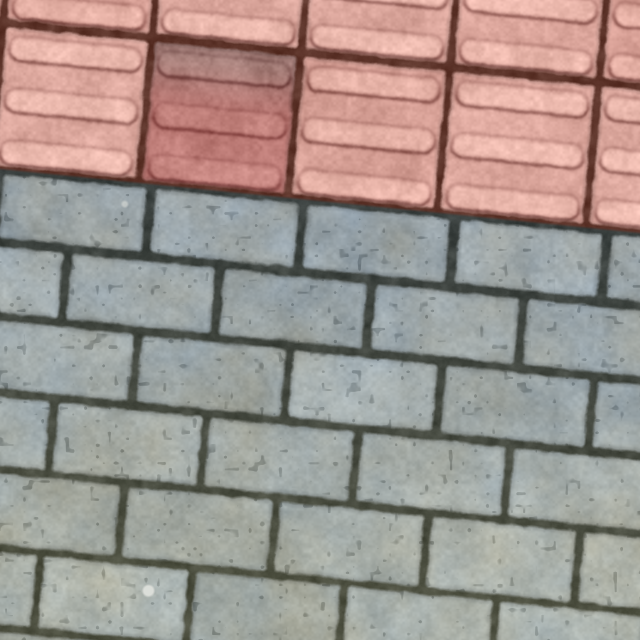
Give the GLSL for this texture, as a three.js fragment shader.

```glsl
// Tilted pavement: pink tactile tiles with raised bars above, grey running-bond bricks below.
// A sheared frame gives "across" and "down" from the border between both pavings;
// rounded-box distances cut the stones and layered value noise weathers them.
varying vec2 vUv;

const float TILT = 0.1;
const float LEAN = 0.09;
const float BORDER = 0.264;
const vec2 TILE = vec2(0.2327, 0.229);
const float BRICK_WIDTH = 0.2374;
const float BRICK_HEIGHT = 0.1133;
const float ROW_GROWTH = 0.00104;

float hash(vec2 p) {
  return fract(sin(dot(p, vec2(127.1, 311.7))) * 43758.5453);
}

float noise(vec2 p) {
  vec2 i = floor(p), f = fract(p);
  f = f * f * (3.0 - 2.0 * f);
  return mix(mix(hash(i), hash(i + vec2(1.0, 0.0)), f.x),
             mix(hash(i + vec2(0.0, 1.0)), hash(i + 1.0), f.x), f.y);
}

float fbm(vec2 p) {
  float sum = 0.0, gain = 0.5;
  for (int i = 0; i < 4; i++) {
    sum += gain * noise(p);
    p = p * 2.03 + 17.3;
    gain *= 0.5;
  }
  return sum / 0.9375;
}

float roundBox(vec2 p, vec2 halfSize, float radius) {
  vec2 q = abs(p) - halfSize + radius;
  return length(max(q, 0.0)) + min(max(q.x, q.y), 0.0) - radius;
}

float inside(float d, float blur) {
  return 1.0 - smoothstep(-blur, blur, d);
}

// Mottling shared by both kinds of stone, centred on zero
float weather(vec2 p) {
  return (fbm(p * 22.0) - 0.5) * 0.13 + (noise(p * 130.0) - 0.5) * 0.055
       + (noise(p * 260.0) - 0.5) * 0.03;
}

vec3 brickPaving(vec2 s, vec2 p, float wobble) {
  // Rows grow slightly towards the viewer
  float k = (sqrt(BRICK_HEIGHT * BRICK_HEIGHT + 4.0 * ROW_GROWTH * s.y) - BRICK_HEIGHT)
          / (2.0 * ROW_GROWTH);
  float row = floor(k);
  float height = BRICK_HEIGHT + ROW_GROWTH * (2.0 * row + 1.0);
  float column = s.x / BRICK_WIDTH - 0.494 * mod(row, 2.0);
  vec2 id = vec2(floor(column), row);
  vec2 q = (vec2(fract(column), fract(k)) - 0.5) * vec2(BRICK_WIDTH, height);

  float nearness = clamp(k / 5.0, 0.0, 1.0);
  float gap = mix(0.0076, 0.0056, nearness);
  float d = roundBox(q, 0.5 * vec2(BRICK_WIDTH, height) - gap, 0.006) + wobble;

  vec3 stone = mix(vec3(0.615, 0.65, 0.66), vec3(0.665, 0.685, 0.65), nearness);
  stone += (hash(id + 3.0) - 0.5) * 0.055 + weather(p);
  stone += vec3(-0.025, 0.0, 0.04) * (fbm(p * 13.0 + 40.0) - 0.42) * 2.0;
  stone *= 1.0 - 0.13 * smoothstep(-0.009, 0.0, d);
  stone -= 0.13 * smoothstep(0.80, 0.95, noise(p * 105.0 + 9.0));

  vec3 joint = mix(vec3(0.23, 0.255, 0.25), vec3(0.30, 0.31, 0.25), nearness);
  joint += (fbm(p * 65.0) - 0.5) * 0.17;
  return mix(joint, stone, inside(d, 0.0032));
}

vec3 tilePaving(vec2 s, vec2 p, float wobble) {
  vec2 cell = (s + vec2(0.0156, 0.0)) / TILE;
  vec2 id = floor(cell);
  vec2 q = (fract(cell) - 0.5) * TILE;
  float d = roundBox(q, 0.5 * TILE - vec2(0.0055, 0.0062), 0.006) + wobble;

  // One discoloured tile in the lower row
  float worn = 1.0 - step(0.5, length(id - vec2(1.0, -1.0)));
  vec3 clay = mix(vec3(0.84, 0.625, 0.585), vec3(0.73, 0.47, 0.45), worn);
  clay += (hash(id + 8.0) - 0.5) * vec3(0.05, 0.07, 0.07);
  clay -= worn * vec3(0.13, 0.02, 0.02) * smoothstep(0.0, -0.11, q.y);
  clay += weather(p) * 1.2;

  // Three raised bars, lit on top and shaded along the lower lip
  float spacing = 0.0813;
  float fromFirst = q.y + 0.5 * TILE.y - 0.038;
  float bar = clamp(floor(fromFirst / spacing + 0.5), 0.0, 2.0);
  vec2 b = vec2(q.x, fromFirst - bar * spacing);
  float pill = roundBox(b, vec2(0.103, 0.0195), 0.0175) + wobble * 0.6;
  float lower = smoothstep(-0.012, 0.016, b.y);
  float relief = mix(1.0, 0.45, worn);
  clay += relief * vec3(0.065, 0.075, 0.07) * inside(pill + 0.004, 0.005);
  clay -= vec3(0.25, 0.25, 0.24) * mix(0.32, 0.95, lower) * mix(1.0, 0.75, worn)
        * exp(-pow(pill / 0.0036, 2.0));
  clay *= 1.0 - 0.14 * smoothstep(-0.008, 0.0, d);

  vec3 joint = vec3(0.36, 0.20, 0.16) + (fbm(p * 60.0) - 0.5) * 0.16;
  return mix(joint, clay, inside(d, 0.003));
}

float speck(vec2 p, vec2 centre, float radius) {
  return inside(length(p - centre) - radius, 0.0025);
}

void main() {
  vec2 p = vUv;
  float down = 1.0 - p.y - TILT * p.x - BORDER;
  vec2 s = vec2(p.x + LEAN * down, down);
  float wobble = (fbm(p * 55.0 + 5.0) - 0.5) * 0.006;

  vec3 bricks = brickPaving(vec2(s.x, max(down, 0.0)), p, wobble);
  vec3 tiles = tilePaving(vec2(s.x, min(down, -0.0001)), p, wobble);
  vec3 color = mix(tiles, bricks, smoothstep(-0.003, 0.003, down));

  // Pale chips on two bricks
  float chips = max(speck(p, vec2(0.232, 0.077), 0.009), 0.6 * speck(p, vec2(0.195, 0.681), 0.005));
  color = mix(color, vec3(0.86, 0.87, 0.85), chips);
  gl_FragColor = vec4(clamp(color, 0.0, 1.0), 1.0);
}
```
